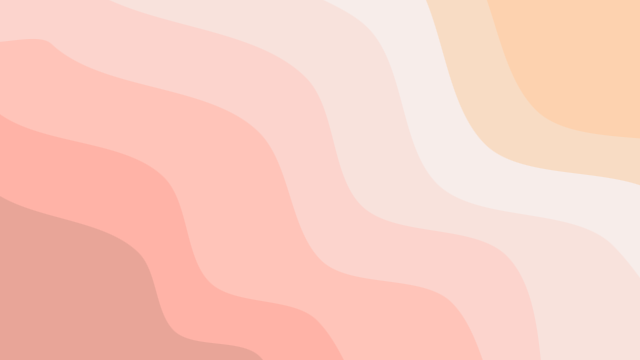
Write a Shadertoy shader that draws this background.

```glsl
#define CANVAS_HEIGHT 432.0
#define ROSE_DEEP   vec3(0.910, 0.647, 0.596)
#define ROSE        vec3(1.000, 0.702, 0.655)
#define CORAL       vec3(1.000, 0.769, 0.725)
#define BLUSH       vec3(0.988, 0.831, 0.804)
#define SHELL       vec3(0.973, 0.886, 0.863)
#define MILK        vec3(0.969, 0.929, 0.918)
#define SAND        vec3(0.973, 0.863, 0.769)
#define APRICOT     vec3(0.992, 0.824, 0.686)

// Smooth curve easing between four turning points, then into a tail point.
float wave(float along, vec4 turns, vec4 levels, vec2 tail) {
    float level = levels.x;
    for (int i = 0; i < 3; i++) {
        level += (levels[i + 1] - levels[i]) * smoothstep(turns[i], turns[i + 1], along);
    }
    return level + (tail.y - levels.w) * smoothstep(turns.w, tail.x, along);
}

// Lays a colour over everything beyond a curve, with a one-pixel soft edge.
vec3 layer(vec3 below, vec3 colour, float distanceBeyond) {
    float coverage = clamp(distanceBeyond / fwidth(distanceBeyond) + 0.5, 0.0, 1.0);
    return mix(below, colour, coverage);
}

void mainImage(out vec4 fragColor, in vec2 fragCoord) {
    vec2 p = fragCoord / iResolution.y * CANVAS_HEIGHT;
    float depth = CANVAS_HEIGHT - p.y;

    // Diagonal axes: along the bands and across them
    float along = p.x + depth;
    float across = p.x - depth;

    // Rose bands, from the lower left corner outwards
    vec3 colour = ROSE_DEEP;
    colour = layer(colour, ROSE, across - wave(along,
        vec4(200, 470, 605, 740), vec4(-240, -137, -188, -116), vec2(900, -180)));
    colour = layer(colour, CORAL, across - wave(along,
        vec4(115, 410, 590, 765), vec4(-139, -16, -87, -4), vec2(970, -50)));

    // This band also bends down at the left edge
    float leftBend = 88.0 * (smoothstep(10.0, 115.0, along) - 1.0);
    colour = layer(colour, BLUSH, across - leftBend - wave(along,
        vec4(110, 470, 697, 905), vec4(9, 152, 73, 179), vec2(1150, 100)));

    // Pale bands through the middle
    colour = layer(colour, SHELL, across - wave(along,
        vec4(50, 460, 680, 915), vec4(115, 274, 187, 301), vec2(1315, 76)));
    colour = layer(colour, MILK, across - wave(along,
        vec4(300, 475, 745, 1030), vec4(368, 408, 304, 441), vec2(1250, 415)));

    // Warm bands in the upper right corner
    colour = layer(colour, SAND, across - wave(along,
        vec4(200, 430, 755, 1050), vec4(530, 530, 409, 562), vec2(1250, 562)));
    colour = layer(colour, APRICOT, across - wave(along,
        vec4(200, 470, 775, 1090), vec4(618, 618, 511, 690), vec2(1250, 690)));

    fragColor = vec4(colour, 1.0);
}
```
